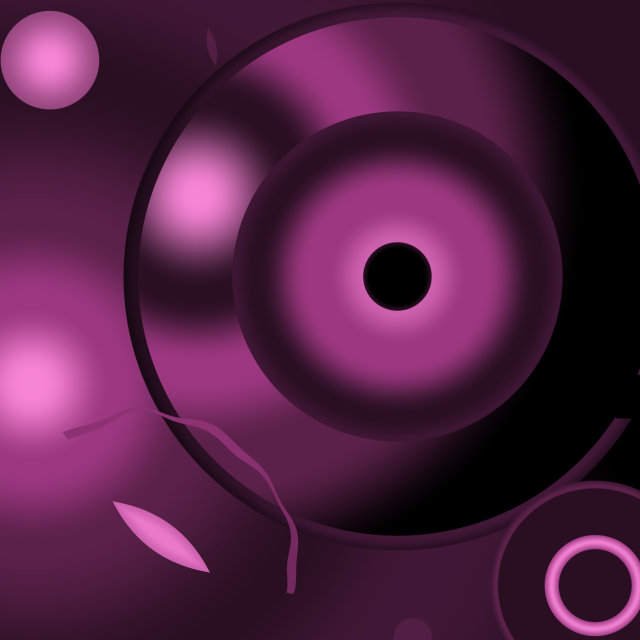
This background is drawn by a Shadertoy shader. Its source:

```glsl
#define INK vec3(0.0)
#define DARK vec3(0.165, 0.06, 0.135)
#define DUSK vec3(0.25, 0.09, 0.21)
#define MID vec3(0.36, 0.13, 0.29)
#define BRIGHT vec3(0.61, 0.215, 0.50)
#define PINK vec3(0.97, 0.52, 0.84)
#define DISC_CENTER vec2(0.621, 0.568)
#define DIAL_CENTER vec2(0.930, 0.085)
#define BALL_CENTER vec2(0.078, 0.906)
#define GLOW_CENTER vec2(0.050, 0.400)
#define SHINE_CENTER vec2(0.310, 0.694)
#define RIBBON_CENTER vec2(0.260, 0.102)

// Antialiased coverage of a signed distance
float cover(float d) {
    float px = 0.75 / iResolution.y;
    return 1.0 - smoothstep(-px, px, d);
}

// Pointed sliver along a unit direction
float sliver(vec2 p, vec2 dir, float halfLength, float halfWidth) {
    float along = dot(p, dir) / halfLength;
    float across = dot(p, vec2(-dir.y, dir.x));
    return abs(across) - halfWidth * (1.0 - along * along);
}

float roundBox(vec2 p, vec2 halfSize, float radius) {
    vec2 q = abs(p) - halfSize + radius;
    return length(max(q, 0.0)) + min(max(q.x, q.y), 0.0) - radius;
}

// Soft glow on the left, fading through dusk to a dark corner
vec3 backdrop(vec2 p) {
    float d = length(p - GLOW_CENTER);
    vec3 col = mix(PINK, BRIGHT, smoothstep(0.015, 0.125, d));
    col = mix(col, MID, smoothstep(0.14, 0.25, d));
    col = mix(col, DARK, smoothstep(0.25, 0.47, d));
    col = mix(col, DUSK, smoothstep(0.50, 0.65, d));
    col = mix(col, DARK, smoothstep(0.72, 0.95, d));
    float shade = length(p - vec2(1.02, 0.30));
    return mix(INK, col, smoothstep(0.05, 0.25, shade));
}

// Glossy bands spread around the highlight
vec3 gloss(vec2 p) {
    float d = length(p - SHINE_CENTER);
    vec3 col = mix(PINK, DARK, smoothstep(0.01, 0.145, d));
    col = mix(col, BRIGHT, smoothstep(0.165, 0.26, d));
    col = mix(col, MID, smoothstep(0.29, 0.39, d));
    return mix(col, INK, smoothstep(0.45, 0.61, d));
}

vec3 iris(float r) {
    vec3 col = mix(mix(BRIGHT, PINK, 0.55), BRIGHT, smoothstep(0.05, 0.11, r));
    col = mix(col, DARK, smoothstep(0.14, 0.215, r));
    return mix(col, DUSK, smoothstep(0.225, 0.262, r));
}

vec3 paintDisc(vec3 col, vec2 p) {
    float r = length(p - DISC_CENTER);
    vec3 rim = mix(DARK * 0.8, DUSK, smoothstep(0.15, 0.60, p.x));
    rim *= 1.0 - 0.35 * smoothstep(0.410, 0.428, r);
    col = mix(col, rim, cover(r - 0.428));
    col = mix(col, gloss(p), cover(r - 0.405));
    col = mix(col, iris(r), cover(r - 0.258));
    vec3 pupil = DARK * smoothstep(0.043, 0.054, r);
    return mix(col, pupil, cover(r - 0.0535));
}

vec3 paintDial(vec3 col, vec2 p) {
    float r = length(p - DIAL_CENTER);
    vec3 rim = mix(DUSK, MID, smoothstep(0.164, 0.155, r));
    col = mix(col, rim, cover(r - 0.164));
    col = mix(col, DARK, cover(r - 0.152));
    float fromMiddle = abs(r - 0.068);
    vec3 band = mix(PINK, BRIGHT, smoothstep(-0.002, 0.014, fromMiddle));
    return mix(col, band, cover(fromMiddle - 0.011));
}

// Wavering spiral ribbon
vec3 paintRibbon(vec3 col, vec2 p) {
    vec2 q = p - RIBBON_CENTER;
    float a = atan(q.y, q.x);
    float bump = (a - 1.71) / 0.15;
    float dip = (a - 0.87) / 0.30;
    float path = 0.197 + 0.0313 * a + 0.010 * exp(-bump * bump);
    path += 0.003 * sin(13.0 * a + 3.6) - 0.006 * exp(-dip * dip);
    float halfWidth = 0.0048 + 0.0025 * cos(5.8 * (a - 0.07));
    float d = abs(length(q) - path) - halfWidth;
    float ends = max(a - 2.20, -0.15 - a) * 0.2;
    vec3 tint = mix(MID, BRIGHT, 0.35 + 0.4 * smoothstep(0.0, 1.2, a));
    return mix(col, tint, cover(max(d, ends)));
}

void mainImage(out vec4 fragColor, in vec2 fragCoord) {
    vec2 p = fragCoord / iResolution.y;
    vec3 col = backdrop(p);

    // Faint marks and ball
    float mark = sliver(p - vec2(0.331, 0.927), vec2(0.196, -0.981), 0.030, 0.007);
    col = mix(col, MID * 0.9, cover(mark));
    mark = sliver(p - vec2(0.030, 0.655), vec2(0.991, -0.130), 0.052, 0.004);
    col = mix(col, MID, 0.6 * cover(mark));
    float ball = length(p - BALL_CENTER);
    vec3 ballTint = mix(PINK, vec3(0.58, 0.27, 0.49), smoothstep(0.005, 0.085, ball));
    col = mix(col, ballTint, cover(ball - 0.077));

    // Large disc, side bar and small dial
    col = paintDisc(col, p);
    col = mix(col, INK, cover(roundBox(p - vec2(1.0, 0.380), vec2(0.047, 0.034), 0.015)));
    col = paintDial(col, p);

    // Foreground pieces
    col = paintRibbon(col, p);
    float leaf = sliver(p - vec2(0.252, 0.161), vec2(0.807, -0.590), 0.094, 0.024);
    col = mix(col, mix(PINK, BRIGHT, 0.15 + 0.3 * smoothstep(-0.02, 0.0, leaf)), cover(leaf));
    float bead = length(p - vec2(0.645, 0.004)) - 0.030;
    col = mix(col, mix(MID, DUSK, 0.3), cover(bead));

    fragColor = vec4(col, 1.0);
}
```
